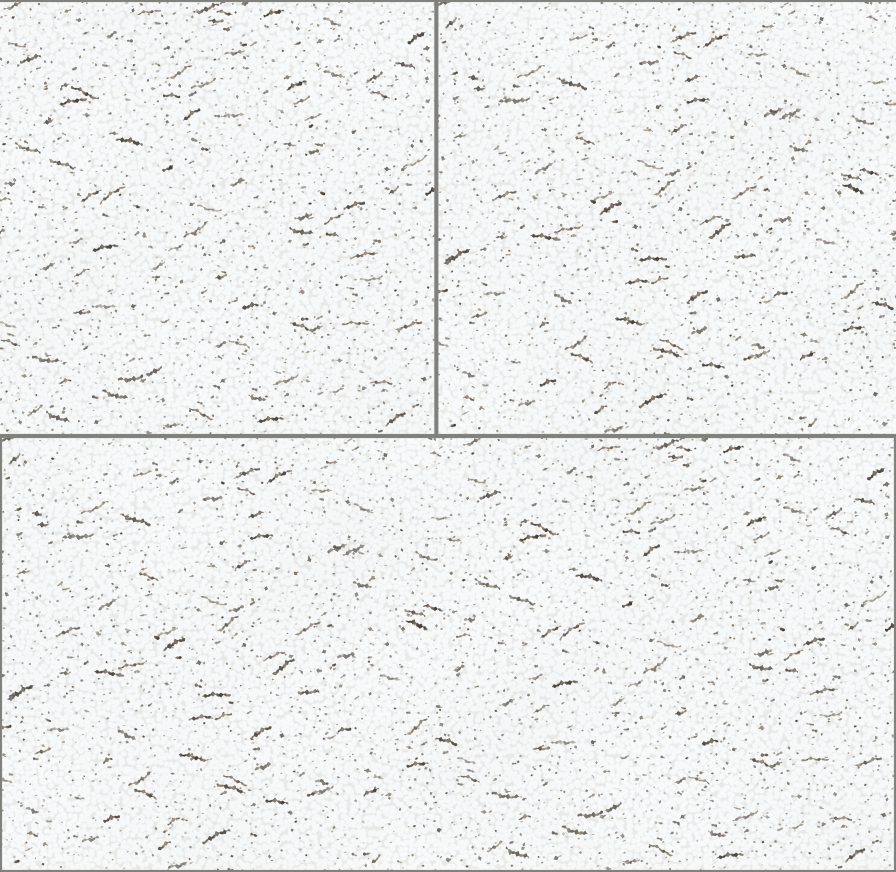
Reproduce this texture procedurally as a Shadertoy shader.

```glsl
const vec3 FACE_WHITE = vec3(0.966, 0.974, 0.977);
const vec3 DIMPLE_GRAY = vec3(0.912, 0.914, 0.908);
const vec3 JOINT_GRAY = vec3(0.50, 0.50, 0.49);
const vec3 PIT_TAN = vec3(0.58, 0.52, 0.45);
const vec3 PIT_DARK = vec3(0.27, 0.24, 0.21);

const float JOINT_HALF_WIDTH = 0.0023;
const float UPPER_ROW_SHIFT = 0.487;

vec4 hash4(vec2 p) {
    vec4 q = fract(p.xyxy * vec4(0.1031, 0.1030, 0.0973, 0.1099));
    q += dot(q, q.wzxy + 33.33);
    return fract((q.xxyz + q.yzzw) * q.zywx);
}

vec2 rotate(vec2 p, float angle) {
    float c = cos(angle), s = sin(angle);
    return vec2(c * p.x + s * p.y, c * p.y - s * p.x);
}

// Distance to the nearest jittered cell point
float cellular(vec2 p) {
    vec2 cell = floor(p);
    float nearest = 2.0;
    for (int j = -1; j <= 1; j++)
    for (int i = -1; i <= 1; i++) {
        vec2 id = cell + vec2(i, j);
        nearest = min(nearest, length(id + hash4(id).xy - p));
    }
    return nearest;
}

// Signed distance to a wavering, ragged, tapered slit
float slitDistance(vec2 p, vec2 halfSize, float bend, float phase) {
    p.y += bend * (sin(p.x * 190.0 + phase) + 0.6 * sin(p.x * 530.0 + phase * 2.3));
    float along = clamp(p.x / halfSize.x, -1.0, 1.0);
    float ragged = 0.8 + 0.3 * sin(p.x * 760.0 + phase * 3.1) + 0.25 * sin(p.x * 1370.0 + phase * 5.7);
    float radius = halfSize.y * ragged * (1.0 - 0.4 * along * along);
    return length(vec2(max(abs(p.x) - halfSize.x, 0.0), p.y)) - radius;
}

// One layer of scattered pits: x = coverage, y = darkness
vec2 scatterPits(vec2 p, float cells, float presence, vec2 halfSize, float bend, float faintest, float blur) {
    vec2 cell = floor(p * cells);
    vec2 pit = vec2(0.0);
    for (int j = -1; j <= 1; j++)
    for (int i = -1; i <= 1; i++) {
        vec2 id = cell + vec2(i, j);
        vec4 place = hash4(id + cells * 1.7);
        vec4 shape = hash4(id + cells * 3.1 + 57.0);
        if (place.x > presence) continue;
        vec2 center = (id + place.yz) / cells;
        // Most slits climb to the right, the rest fall gently
        float tilt = place.w < 0.36 ? mix(-0.42, -0.05, shape.x) : mix(0.08, 0.65, shape.x);
        vec2 size = halfSize * mix(vec2(0.35, 0.65), vec2(1.3, 1.25), shape.yz);
        vec2 q = rotate(p - center, tilt);
        float phase = shape.w * 6.283;
        float d = slitDistance(q, size, bend, phase);
        float coverage = (1.0 - smoothstep(-blur, blur, d)) * mix(faintest, 1.0, shape.w);
        float darkness = clamp(shape.z + 0.5 * sin(q.x * 420.0 + phase), 0.0, 1.0);
        if (coverage > pit.x) pit = vec2(coverage, darkness);
    }
    return pit;
}

vec3 addPits(vec3 color, vec2 pit) {
    return mix(color, mix(PIT_TAN, PIT_DARK, pit.y), pit.x);
}

// Panel face: dimpled white board with pinholes, chips and slits
vec3 panelColor(vec2 p, float blur) {
    float dimple = smoothstep(0.38, 0.80, cellular(p * 185.0));
    float drift = 0.002 * (sin(p.x * 17.0 + 2.0 * sin(p.y * 13.0)) + sin(p.y * 23.0 - p.x * 9.0));
    vec3 color = mix(FACE_WHITE, DIMPLE_GRAY, dimple) + drift;
    color = addPits(color, scatterPits(p, 94.0, 0.62, vec2(0.0007, 0.0014), 0.0, 0.25, blur));
    color = addPits(color, scatterPits(p, 42.0, 0.42, vec2(0.0026, 0.0017), 0.0004, 0.55, blur));
    return addPits(color, scatterPits(p, 21.0, 0.78, vec2(0.0125, 0.0019), 0.0011, 0.65, blur));
}

void mainImage(out vec4 fragColor, in vec2 fragCoord) {
    float pixel = 1.0 / iResolution.x;
    vec2 p = fragCoord * pixel;

    // Two rows of unit-wide panels, the upper one shifted
    float rowHeight = 0.5 * iResolution.y / iResolution.x;
    float row = floor(p.y / rowHeight);
    float shift = mod(row, 2.0) * UPPER_ROW_SHIFT;
    vec2 local = vec2(fract(p.x - shift), p.y - row * rowHeight);

    vec3 color = panelColor(local, 0.8 * pixel);

    // Joints between panels
    vec2 edge = min(local, vec2(1.0, rowHeight) - local);
    float jointDistance = min(edge.x, edge.y) - JOINT_HALF_WIDTH;
    float joint = 1.0 - smoothstep(-0.7 * pixel, 0.7 * pixel, jointDistance);
    color = mix(color, JOINT_GRAY, joint);

    fragColor = vec4(clamp(color, 0.0, 1.0), 1.0);
}
```
